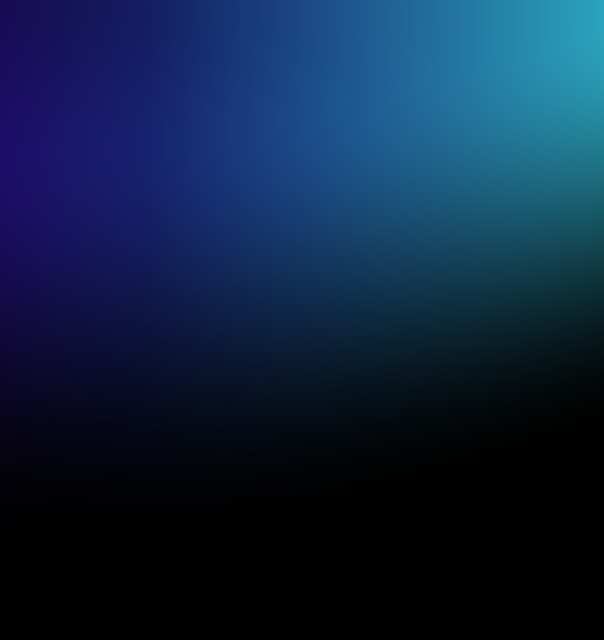
Give the GLSL for this background, as a WebGL 2 fragment shader.

```glsl
#version 300 es
precision highp float;

uniform vec2 u_resolution;
out vec4 outColor;

// Hues from the left edge to the right edge, evenly spaced
const int HUE_COUNT = 5;
const vec3 HUES[HUE_COUNT] = vec3[](
    vec3(0.12, 0.05, 0.42),
    vec3(0.09, 0.14, 0.45),
    vec3(0.11, 0.30, 0.55),
    vec3(0.14, 0.46, 0.63),
    vec3(0.17, 0.64, 0.74)
);

const float BEND_CENTER = 0.22;   // depth at which the hue bands stand upright
const float BEND_AMOUNT = 0.30;   // bow of the hue bands
const float FADE_DEPTH = 0.54;    // depth of half brightness at the left edge
const float FADE_SLOPE = 0.02;    // linear rise of the fade toward the right
const float FADE_CURVE = 0.17;    // quadratic rise of the fade toward the right
const float FADE_SOFTNESS = 0.33; // half height of the fade
const float CORNER_DIM = 0.22;    // darkening of the upper left corner
const vec2 CORNER_SIZE = vec2(0.45, 0.16);

// Blends smoothly through the hue list
vec3 hueRamp(float position) {
    float scaled = clamp(position, 0.0, 1.0) * float(HUE_COUNT - 1);
    vec3 color = HUES[0];
    for (int i = 1; i < HUE_COUNT; i++) {
        color = mix(color, HUES[i], clamp(scaled - float(i - 1), 0.0, 1.0));
    }
    return color;
}

// Curved falloff into black, reaching higher on the right
float lightFade(float x, float depth) {
    float middle = FADE_DEPTH - FADE_SLOPE * x - FADE_CURVE * x * x;
    return 1.0 - smoothstep(middle - FADE_SOFTNESS, middle + FADE_SOFTNESS, depth);
}

void main() {
    vec2 uv = gl_FragCoord.xy / u_resolution;
    float depth = 1.0 - uv.y;

    // Bow the bands on the left, straighten them toward the right
    float offset = depth - BEND_CENTER;
    float bend = BEND_AMOUNT * offset * offset * (1.0 - uv.x);
    vec3 color = hueRamp(uv.x + bend);

    // Fade downward and soften the dark corner
    vec2 corner = vec2(uv.x, depth) / CORNER_SIZE;
    color *= lightFade(uv.x, depth);
    color *= 1.0 - CORNER_DIM * exp(-dot(corner, corner));

    outColor = vec4(color, 1.0);
}
```
